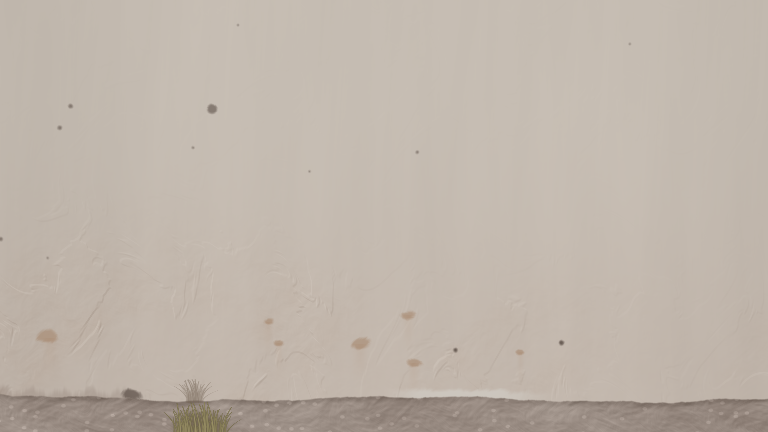
Give the GLSL for this texture, as a WebGL 2 fragment shader.

```glsl
#version 300 es
precision highp float;
uniform vec2 u_resolution;
out vec4 outColor;

float hash(vec2 p) {
  vec3 q = fract(vec3(p.xyx) * 0.1031);
  q += dot(q, q.yzx + 33.33);
  return fract((q.x + q.y) * q.z);
}

// Distance to the nearest scattered point, and that cell's random value
vec2 cells(vec2 p) {
  vec2 base = floor(p), best = vec2(9.0, 0.0);
  for (int j = -1; j <= 1; j++)
    for (int i = -1; i <= 1; i++) {
      vec2 id = base + vec2(i, j);
      float seed = hash(id);
      float d = length(id + vec2(seed, hash(id + 71.0)) - p);
      if (d < best.x) best = vec2(d, seed);
    }
  return best;
}

// Layered, rotated sines that warp one another
float waves(vec2 p) {
  float sum = 0.0, amp = 0.5;
  for (int i = 0; i < 6; i++) {
    p += 0.55 * sin(p.yx * 1.3 + float(i) * 2.1);
    sum += amp * sin(p.x + 1.7) * sin(p.y + 0.4);
    p = mat2(1.35, 1.15, -1.15, 1.35) * p + 3.7;
    amp *= 0.62;
  }
  return sum;
}

// Height of flaking plaster: broken flakes over small bumps
float plaster(vec2 p) {
  float flakes = smoothstep(-0.05, 0.05, waves(p * vec2(13.0, 10.0) + 5.0));
  float bumps = cells(p * 42.0 + 0.6 * waves(p * 30.0)).x;
  return 0.75 * flakes + 0.3 * bumps + 0.3 * waves(p * 38.0);
}

float soil(vec2 p) {
  return waves(p * vec2(24.0, 38.0)) + 0.45 * cells(p * vec2(50.0, 75.0)).x;
}

// Bent blades fanning out from a patch; root.z is its half width
float blades(vec2 p, vec3 root, float tall, float px) {
  float cover = 0.0;
  for (int i = 0; i < 54; i++) {
    float k = float(i), a = hash(vec2(k, 3.0)), b = hash(vec2(k, 9.0));
    float t = (p.y - root.y) / (tall * (0.45 + 0.55 * b));
    float lean = (a - 0.5) * 0.035 + (hash(vec2(k, 17.0)) - 0.5) * 0.05;
    float x = root.x + (a * 2.0 - 1.0) * root.z + lean * t * t;
    float w = 0.0019 * (1.0 - t);
    float blade = 1.0 - smoothstep(w - px * 0.5, w + px, abs(p.x - x));
    cover = max(cover, blade * step(0.0, t) * step(t, 1.0) * (0.45 + 0.55 * b));
  }
  return cover;
}

void main() {
  vec2 p = gl_FragCoord.xy / u_resolution.y;
  float px = 1.0 / u_resolution.y;
  float rough = waves(p * 32.0);

  // Painted wall with broad shading and faint vertical streaks
  vec3 color = mix(vec3(0.765, 0.722, 0.682), vec3(0.777, 0.742, 0.702), smoothstep(0.1, 0.8, p.y));
  color -= 0.028 * smoothstep(0.5, 0.0, p.x) + 0.02 * smoothstep(1.35, 1.78, p.x);
  color += 0.006 * waves(p * vec2(3.0, 2.0)) + 0.006 * waves(p * vec2(34.0, 3.0));

  // Flaking relief, strongest low down and to the left
  float patches = smoothstep(-0.25, 0.35, waves(p * 4.5 + 2.0));
  float wear = smoothstep(0.68 - 0.16 * p.x, 0.12, p.y) * (0.25 + 0.75 * patches);
  wear *= mix(1.0, 0.55, smoothstep(0.7, 1.6, p.x));
  float slope = plaster(p) - plaster(p + vec2(-0.0025, 0.0035));
  color += clamp(slope, -0.9, 0.5) * (0.085 * wear + 0.004) * vec3(0.9, 1.0, 1.05);
  color -= wear * vec3(0.006, 0.012, 0.016) * (1.0 + rough);

  // Rusty stains: centre and radius
  vec3 stains[7] = vec3[7](vec3(0.62, 0.255, 0.015), vec3(0.833, 0.204, 0.024),
    vec3(0.958, 0.16, 0.017), vec3(0.115, 0.218, 0.023), vec3(0.945, 0.27, 0.018),
    vec3(1.205, 0.185, 0.011), vec3(0.645, 0.205, 0.012));
  for (int i = 0; i < 7; i++) {
    vec2 d = (p - stains[i].xy) * vec2(1.0, 1.5);
    float r = length(d) / stains[i].z + 0.7 * rough;
    color = mix(color, vec3(0.65, 0.53, 0.43), 0.6 * smoothstep(1.1, 0.4, r));
    float run = smoothstep(1.0, 0.0, abs(d.x) / stains[i].z) * smoothstep(-0.15, 0.0, d.y) * step(d.y, 0.0);
    color -= run * vec3(0.008, 0.018, 0.025);
  }

  // Chips and small holes: centre and radius
  vec3 chips[12] = vec3[12](vec3(0.491, 0.748, 0.012), vec3(0.163, 0.754, 0.007),
    vec3(0.139, 0.704, 0.007), vec3(0.447, 0.658, 0.006), vec3(0.716, 0.603, 0.005),
    vec3(0.966, 0.648, 0.004), vec3(1.299, 0.207, 0.007), vec3(1.054, 0.19, 0.006),
    vec3(0.11, 0.403, 0.005), vec3(1.458, 0.898, 0.004), vec3(0.551, 0.942, 0.004),
    vec3(0.002, 0.447, 0.006));
  for (int i = 0; i < 12; i++) {
    float d = length(p - chips[i].xy) - chips[i].z * (0.85 + 0.5 * rough);
    float depth = chips[i].y < 0.3 ? 0.85 : 0.6;
    color = mix(color, vec3(0.36, 0.31, 0.28), depth * smoothstep(px, -px - 0.003, d));
  }

  // Ragged foot of the wall, with a pale strip right of the middle
  float ground = 0.079 + 0.006 * cos(6.5 * p.x) - 0.003 * p.x + 0.005 * waves(vec2(p.x * 22.0, 1.0));
  float above = p.y - ground;
  float strip = smoothstep(0.88, 0.98, p.x) * smoothstep(1.3, 1.15, p.x);
  color = mix(color, vec3(0.81, 0.79, 0.76), 0.8 * strip * smoothstep(0.024, 0.012, above + 0.008 * rough));
  float fringe = smoothstep(0.36, 0.25, p.x) * smoothstep(0.022, 0.0, above + 0.014 * waves(vec2(p.x * 90.0, 4.0)));
  color = mix(color, vec3(0.61, 0.55, 0.51), 0.45 * fringe);
  color = mix(color, vec3(0.37, 0.32, 0.29), 0.75 * smoothstep(1.1, 0.5, length((p - vec2(0.308, 0.088)) / vec2(0.024, 0.015)) + 0.5 * rough));

  // Bare soil with lumps, pebbles and a dark seam
  float lit = soil(p) - soil(p + vec2(-0.003, 0.005));
  vec2 pebble = cells(p * vec2(34.0, 46.0));
  vec3 earth = mix(vec3(0.56, 0.505, 0.47), vec3(0.635, 0.585, 0.55), 0.5 + 0.6 * waves(p * vec2(9.0, 18.0)));
  earth += 0.085 * clamp(lit, -1.0, 0.8);
  earth += 0.07 * smoothstep(0.24, 0.12, pebble.x) * step(0.75, pebble.y);
  earth -= 0.11 * smoothstep(-0.018, 0.0, above) * (0.8 + 0.5 * rough) * (1.0 - 0.5 * strip);
  color = mix(color, earth, smoothstep(px, -px, above));

  // Dry grass, and a sparse weed against the wall
  float bed = smoothstep(1.0, 0.4, length((p - vec2(0.463, 0.005)) / vec2(0.078, 0.06)));
  color = mix(color, vec3(0.42, 0.37, 0.28), 0.75 * bed);
  float grass = blades(p, vec3(0.463, -0.012, 0.062), 0.082, px);
  color = mix(color, mix(vec3(0.36, 0.33, 0.22), vec3(0.6, 0.56, 0.4), grass), smoothstep(0.0, 0.6, grass));
  float weed = blades(p, vec3(0.45, 0.068, 0.018), 0.055, px);
  color = mix(color, vec3(0.45, 0.39, 0.33), 0.6 * weed);

  outColor = vec4(color, 1.0);
}
```
